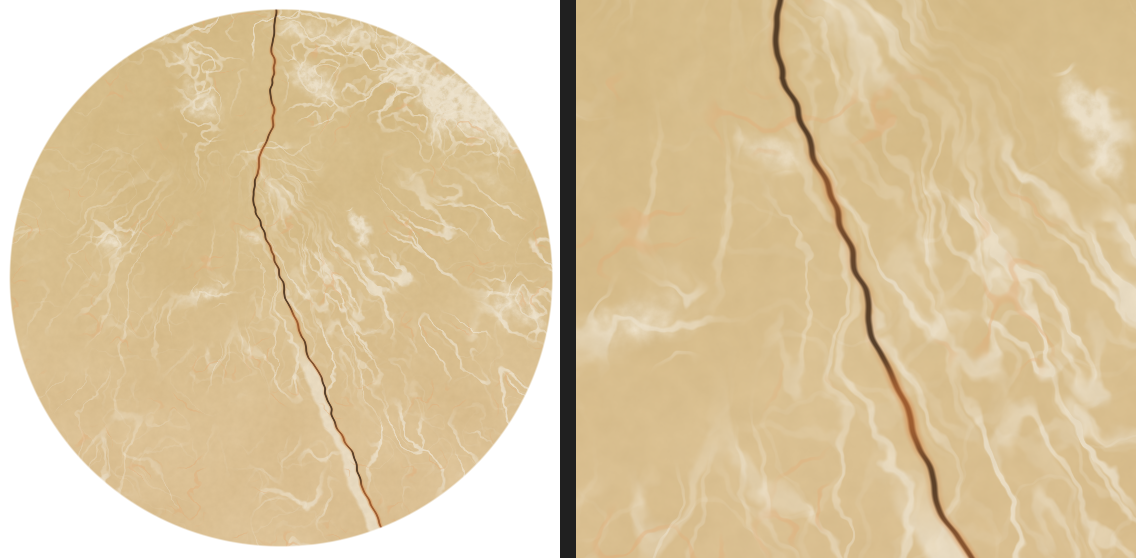
Left: the whole. Right: its middle third, enlarged.
This texture is drawn by a WebGL 1 fragment shader. Its source:

```glsl
precision highp float;
uniform vec2 u_resolution;

vec2 gradientAt(vec2 cell) {
  float h = fract(sin(dot(cell, vec2(127.1, 311.7))) * 43758.55);
  return vec2(cos(h * 6.2832), sin(h * 6.2832));
}

float noise(vec2 p) {
  vec2 i = floor(p), f = fract(p);
  vec2 u = f * f * f * (f * (f * 6.0 - 15.0) + 10.0);
  vec2 e = vec2(0.0, 1.0);
  float low = mix(dot(gradientAt(i), f), dot(gradientAt(i + e.yx), f - e.yx), u.x);
  float high = mix(dot(gradientAt(i + e), f - e), dot(gradientAt(i + e.yy), f - e.yy), u.x);
  return mix(low, high, u.y);
}

float fbm(vec2 p) {
  float sum = 0.0, gain = 0.6;
  for (int i = 0; i < 5; i++) {
    sum += gain * noise(p);
    p = mat2(1.6, 1.2, -1.2, 1.6) * p + 3.7;
    gain *= 0.52;
  }
  return sum;
}

// Thin line along the zero contour of the noise
float vein(vec2 q, float width) {
  return 1.0 - smoothstep(width * 0.25, width, abs(noise(q)));
}

// Soft ellipse turned by an angle
float blob(vec2 p, vec2 center, vec2 size, float angle) {
  vec2 d = p - center;
  float c = cos(angle), s = sin(angle);
  d = vec2(c * d.x + s * d.y, c * d.y - s * d.x) / size;
  return exp(-dot(d, d));
}

float crackPath(float y) {
  float bend = 0.453 + 0.4 * max(0.62 - y, 0.0) + 0.036 * smoothstep(0.67, 0.82, y);
  return bend + 0.012 * noise(vec2(y * 14.0, 2.3)) + 0.006 * noise(vec2(y * 55.0, 8.6));
}

void main() {
  vec2 p = (gl_FragCoord.xy - 0.5 * u_resolution) / u_resolution.y + 0.5;
  vec2 w = p + 0.045 * vec2(fbm(p * 10.0), fbm(p * 10.0 + 17.0));
  float cloud = fbm(w * 13.0 + 5.0);
  float grain = fbm(p * 75.0);

  // Stone ground, yellower above and pinker below
  vec3 stone = mix(vec3(0.86, 0.755, 0.58), vec3(0.835, 0.735, 0.535), smoothstep(0.1, 0.75, p.y));
  stone += vec3(0.025, 0.035, 0.05) * (fbm(p * 5.0 + 2.0) + 0.6 * cloud) + 0.022 * grain;

  // Pale mineral patches
  float patches = blob(w, vec2(0.8, 0.82), vec2(0.16, 0.075), -0.5)
    + 0.75 * blob(w, vec2(0.55, 0.84), vec2(0.05, 0.07), 0.5)
    + 0.6 * blob(w, vec2(0.35, 0.83), vec2(0.04, 0.12), 0.25)
    + 0.6 * blob(w, vec2(0.57, 0.95), vec2(0.1, 0.035), -0.2)
    + 0.8 * blob(w, vec2(0.94, 0.45), vec2(0.09, 0.045), -0.7)
    + 0.7 * blob(w, vec2(0.37, 0.47), vec2(0.055, 0.03), 0.0)
    + 0.55 * blob(w, vec2(0.21, 0.58), vec2(0.05, 0.05), 0.0)
    + 0.95 * blob(w, vec2(0.652, 0.585), vec2(0.05, 0.013), -1.1)
    + 0.6 * blob(w, vec2(0.456, 0.58), vec2(0.02, 0.014), 0.0);
  float pale = smoothstep(0.3, 0.95, patches + 0.9 * cloud) * (0.8 + 0.9 * grain);

  // Veins fanning downward and to the right
  vec2 d = w - vec2(0.4, 0.85);
  float r = length(d) + 0.02;
  float a = atan(d.x, -d.y);
  float breaks = smoothstep(-0.18, 0.2, noise(p * 7.0 + 3.0));
  float breaks2 = smoothstep(-0.1, 0.25, noise(p * 9.0 + 31.0));
  float belt = blob(w, vec2(0.61, 0.44), vec2(0.21, 0.055), -1.05);
  float fan = 0.8 * breaks * vein(vec2(a * 8.0, r * 4.0), 0.026 / r)
    + 0.7 * breaks2 * vein(vec2(a * 13.0 + 9.0, r * 7.0), 0.03 / r)
    + 0.65 * belt * vein(vec2(a * 24.0 + 4.0, r * 13.0), 0.065 / r);
  fan *= (1.0 - smoothstep(0.6, 0.76, p.y)) * mix(0.45, 0.95, smoothstep(0.42, 0.6, p.x));

  // Net of cells above, with finer lace around the patches
  float upper = smoothstep(0.62, 0.8, p.y) * smoothstep(0.2, 0.4, p.x);
  float net = (0.15 + 0.6 * upper) * breaks2 * vein(w * 11.0 + 2.0, 0.032);
  net += (0.12 + 0.4 * upper) * breaks * vein(w * 19.0 + 8.0, 0.05);
  net += 0.6 * smoothstep(0.1, 0.5, patches + 0.3 * belt) * vein(w * 32.0, 0.11);

  // Pale strip on the left of the crack
  float side = p.x - crackPath(p.y);
  float strip = 1.0 - smoothstep(0.007, 0.015, abs(side + 0.013) + 0.012 * cloud);
  strip *= 0.75 * (1.0 - smoothstep(0.33, 0.4, p.y));

  float cover = 1.0 - (1.0 - clamp(pale, 0.0, 0.85)) * (1.0 - clamp(fan + net, 0.0, 0.8)) * (1.0 - strip);
  vec3 color = mix(stone, vec3(0.925, 0.885, 0.805) + 0.04 * grain, cover);

  // Rusty tint and dark crack
  float rust = smoothstep(0.12, 0.4, noise(p * 16.0 + 11.0)) * vein(w * 26.0 + 6.0, 0.06);
  color = mix(color, vec3(0.89, 0.67, 0.46), 0.4 * rust);
  float depth = smoothstep(-0.3, 0.3, noise(vec2(p.y * 17.0, 4.4)));
  float halo = 1.0 - smoothstep(0.001, 0.006, abs(side));
  color = mix(color, vec3(0.84, 0.55, 0.31), halo * mix(0.65, 0.3, depth));
  float core = 1.0 - smoothstep(0.0006, 0.0028, abs(side));
  color = mix(color, mix(vec3(0.58, 0.32, 0.15), vec3(0.24, 0.16, 0.09), depth), 0.85 * core);

  // Round slab on white
  float edge = length((p - vec2(0.502, 0.502)) / vec2(0.486, 0.481)) - 1.0;
  float aa = 2.5 / u_resolution.y;
  gl_FragColor = vec4(mix(color, vec3(1.0), smoothstep(-aa, aa, edge)), 1.0);
}
```
